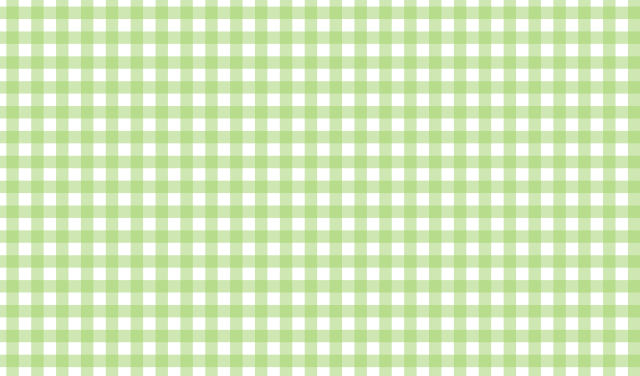
Write a Shadertoy shader that draws this pattern.

```glsl
// Green gingham check: translucent bands woven across and down on white.

#define REPEATS_ACROSS 25.74              // checks per canvas width
#define BAND_SHARE 0.5                    // band width as a share of one repeat
#define FIRST_BAND vec2(0.0099, 0.0103)   // left and top margins, in canvas widths
#define DYE vec3(0.612, 0.816, 0.388)
#define DYE_OPACITY 0.49
#define CLOTH vec3(1.0)

// Antialiased coverage of the repeating bands along each axis.
vec2 bandCoverage(vec2 p, float pixelSize) {
    vec2 fromCenter = abs(fract(p - 0.5 * BAND_SHARE + 0.5) - 0.5);
    vec2 inside = 0.5 * BAND_SHARE - fromCenter;
    return clamp(0.5 + inside / pixelSize, 0.0, 1.0);
}

void mainImage(out vec4 fragColor, in vec2 fragCoord) {
    // Canvas-width units, measured from the top left.
    vec2 p = vec2(fragCoord.x, iResolution.y - fragCoord.y) / iResolution.x;
    vec2 cell = (p - FIRST_BAND) * REPEATS_ACROSS;
    vec2 band = bandCoverage(cell, REPEATS_ACROSS / iResolution.x);

    // Each band is a translucent layer, so crossings become deeper.
    vec3 color = mix(CLOTH, DYE, DYE_OPACITY * band.x);
    color = mix(color, DYE, DYE_OPACITY * band.y);
    fragColor = vec4(color, 1.0);
}
```
